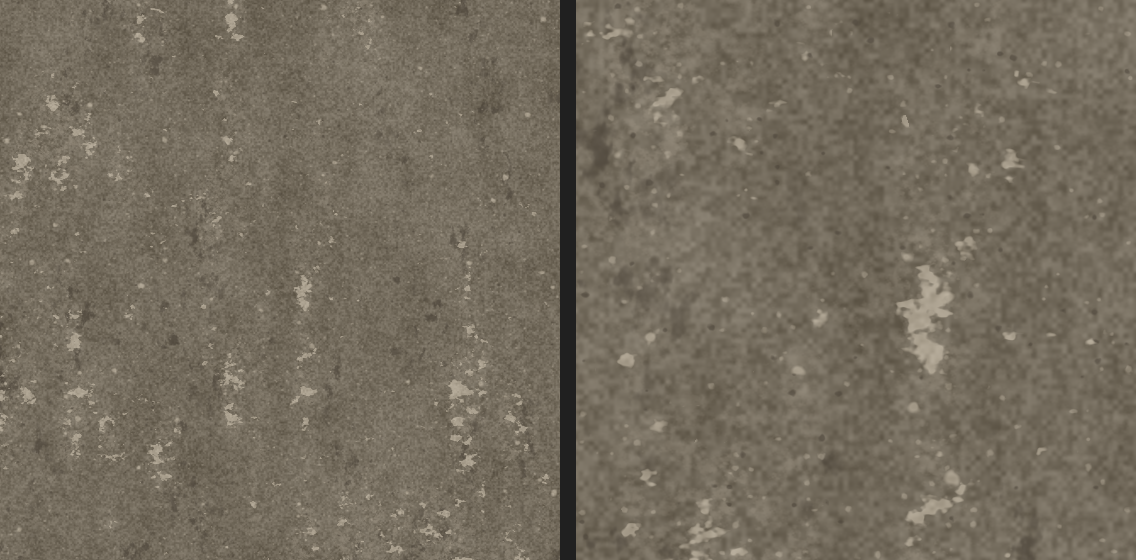
Left, the full canvas; right, a detail of the centre.
This texture is drawn by a WebGL 1 fragment shader. Its source:

```glsl
precision highp float;
// Weathered grey-brown cement: a finely grained ground with soft mottling,
// ragged pale flakes gathered in vertical drifts, and small chips and pits.
// Layers of value noise are thresholded by a broad, stretched wear mask.

uniform vec2 u_resolution;

const vec3 GROUND = vec3(0.453, 0.421, 0.364);
const vec3 DUST = vec3(0.590, 0.552, 0.490);
const vec3 FLAKE = vec3(0.700, 0.660, 0.590);
const vec3 STAIN = vec3(0.290, 0.260, 0.220);

const vec2 DRIFT_SCALE = vec2(6.0, 3.2);     // broad worn areas
const vec2 STREAK_SCALE = vec2(24.0, 4.0);   // narrow vertical runs
const vec2 FLAKE_SCALE = vec2(44.0, 60.0);   // ragged flakes
const vec2 MOTTLE_SCALE = vec2(15.0, 12.0);  // soft dark and light clouds
const float GRAIN_SCALE = 330.0;
const float GRAIN_CONTRAST = 0.105;
const float MOTTLE_CONTRAST = 0.10;
const float FLAKE_RARE = 0.78;               // flake threshold on clean ground
const float FLAKE_DENSE = 0.53;              // flake threshold on worn ground
const float FLAKE_EDGE = 0.09;

float hash(vec2 p) {
  vec3 q = fract(p.xyx * 0.1031);
  q += dot(q, q.yzx + 33.33);
  return fract((q.x + q.y) * q.z);
}

float noise(vec2 p) {
  vec2 cell = floor(p);
  vec2 f = fract(p);
  f = f * f * (3.0 - 2.0 * f);
  float low = mix(hash(cell), hash(cell + vec2(1.0, 0.0)), f.x);
  float high = mix(hash(cell + vec2(0.0, 1.0)), hash(cell + 1.0), f.x);
  return mix(low, high, f.y);
}

// Layered noise in 0..1; a larger gain gives a rougher result.
float fbm(vec2 p, float gain) {
  float sum = 0.0;
  float total = 0.0;
  float weight = 1.0;
  for (int i = 0; i < 4; i++) {
    sum += weight * noise(p);
    total += weight;
    weight *= gain;
    p = mat2(1.99, 0.16, -0.16, 1.99) * p + 17.3;
  }
  return sum / total;
}

// One wobbly dot in a share of the grid cells, kept inside its cell.
float specks(vec2 uv, float cells, float share, float seed) {
  vec2 p = uv * cells;
  vec2 id = floor(p) + seed;
  vec2 center = 0.35 + 0.3 * vec2(hash(id + 3.1), hash(id + 7.7));
  vec2 offset = fract(p) - center;
  offset.y *= mix(0.9, 1.5, hash(id + 5.3));
  float radius = mix(0.08, 0.24, hash(id + 11.9));
  float wobble = 0.14 * (noise(p * 5.0 + seed) - 0.5);
  float edge = 0.04 + cells / u_resolution.y;
  float dotMask = 1.0 - smoothstep(radius - edge, radius + edge, length(offset) + wobble);
  return dotMask * step(hash(id), share);
}

void main() {
  vec2 uv = gl_FragCoord.xy / u_resolution.y;

  // Wear mask: broad drifts broken into vertical streaks
  float drift = fbm(uv * DRIFT_SCALE + 41.0, 0.5);
  float streak = fbm(uv * STREAK_SCALE + 9.0, 0.5);
  float wear = smoothstep(0.49, 0.72, 0.62 * drift + 0.38 * streak);

  // Ground: clouds and fine grain
  float mottle = fbm(uv * MOTTLE_SCALE + 73.0, 0.55) - 0.5;
  float grain = noise(uv * GRAIN_SCALE) - 0.5;
  grain += 0.6 * (noise(uv * GRAIN_SCALE * 0.53 + 29.0) - 0.5);
  vec3 color = GROUND + MOTTLE_CONTRAST * mottle + GRAIN_CONTRAST * grain;
  color += 0.05 * (streak - 0.5);

  // Pale dust, gathered around the worn areas
  float dust = smoothstep(0.43, 0.75, fbm(uv * vec2(95.0, 110.0) + 5.0, 0.7));
  color = mix(color, DUST, dust * (0.16 + 0.5 * wear));

  // Dark stains beside the streaks, and tiny pits
  float stainArea = smoothstep(0.50, 0.70, fbm(uv * vec2(17.0, 5.0) + 131.0, 0.5));
  float stain = smoothstep(0.55, 0.76, fbm(uv * vec2(58.0, 46.0) + 61.0, 0.65));
  color = mix(color, STAIN, 0.65 * stain * stainArea);
  color = mix(color, STAIN, 0.55 * specks(uv, 105.0, 0.06, 19.0));

  // Ragged flakes, denser where the surface is worn
  float level = mix(FLAKE_RARE, FLAKE_DENSE, wear);
  float flakeNoise = fbm(uv * FLAKE_SCALE + 87.0, 0.65);
  float flake = smoothstep(level, level + FLAKE_EDGE, flakeNoise);
  vec3 flakeColor = FLAKE + 0.7 * GRAIN_CONTRAST * grain;
  color = mix(color, flakeColor, 0.85 * flake);

  // Scattered chips, large and small
  float chips = 0.8 * specks(uv, 46.0, 0.02 + 0.08 * wear, 53.0);
  chips = max(chips, 0.5 * specks(uv, 120.0, 0.08 + 0.15 * wear, 37.0));
  color = mix(color, flakeColor, chips);

  gl_FragColor = vec4(clamp(color, 0.0, 1.0), 1.0);
}
```
